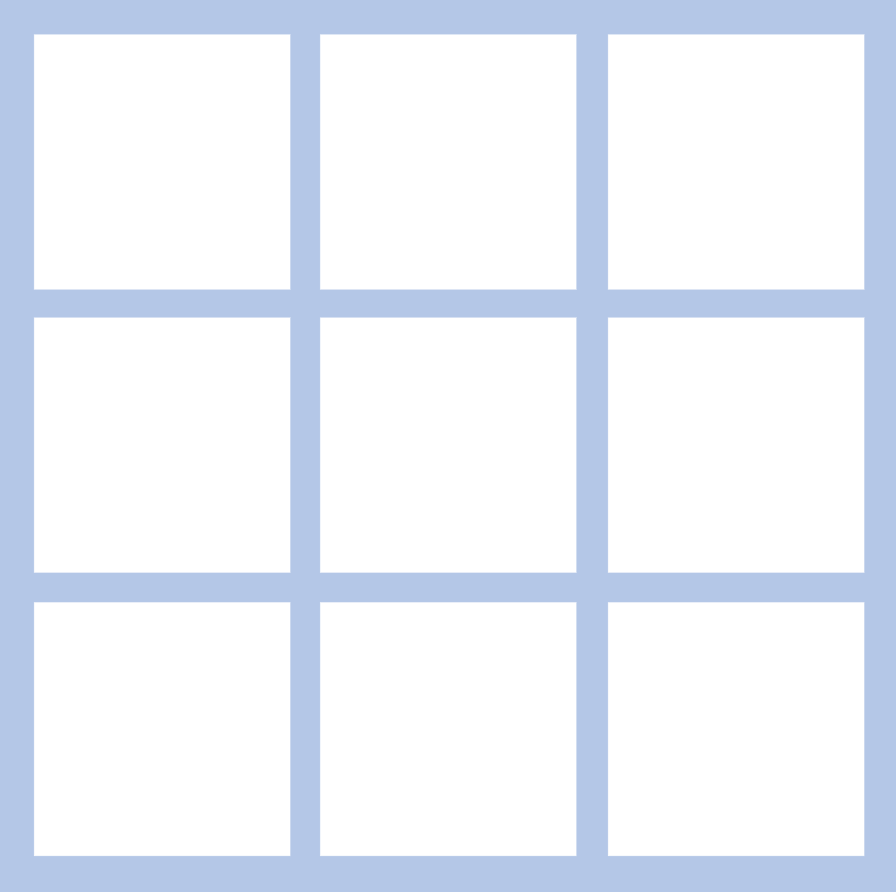
Write a WebGL 1 fragment shader that draws this pattern.

```glsl
precision highp float;

uniform vec2 u_resolution;

// Signed distance to an axis-aligned box, in canvas units
float boxDistance(vec2 p, vec2 halfSize) {
  vec2 d = abs(p) - halfSize;
  return length(max(d, 0.0)) + min(max(d.x, d.y), 0.0);
}

void main() {
  vec2 uv = gl_FragCoord.xy / u_resolution;

  // Three by three cells, indexed -1, 0, 1 from the centre
  vec2 cell = clamp(floor(uv * 3.0), 0.0, 2.0) - 1.0;

  // Slightly uneven spacing between the panes
  vec2 center = vec2(0.5003, 0.5010) + cell * vec2(0.3203, 0.3179)
              + abs(cell) * vec2(0.0010, -0.0005);

  // The bottom row is a touch shorter
  vec2 halfSize = vec2(0.1430, 0.1430 - 0.0008 * step(cell.y, -0.5));

  float pixel = 1.0 / min(u_resolution.x, u_resolution.y);
  float dist = boxDistance(uv - center, halfSize);
  float pane = 1.0 - smoothstep(-0.8 * pixel, 0.8 * pixel, dist);

  vec3 frameBlue = vec3(0.706, 0.780, 0.906);
  gl_FragColor = vec4(mix(frameBlue, vec3(1.0), pane), 1.0);
}
```
